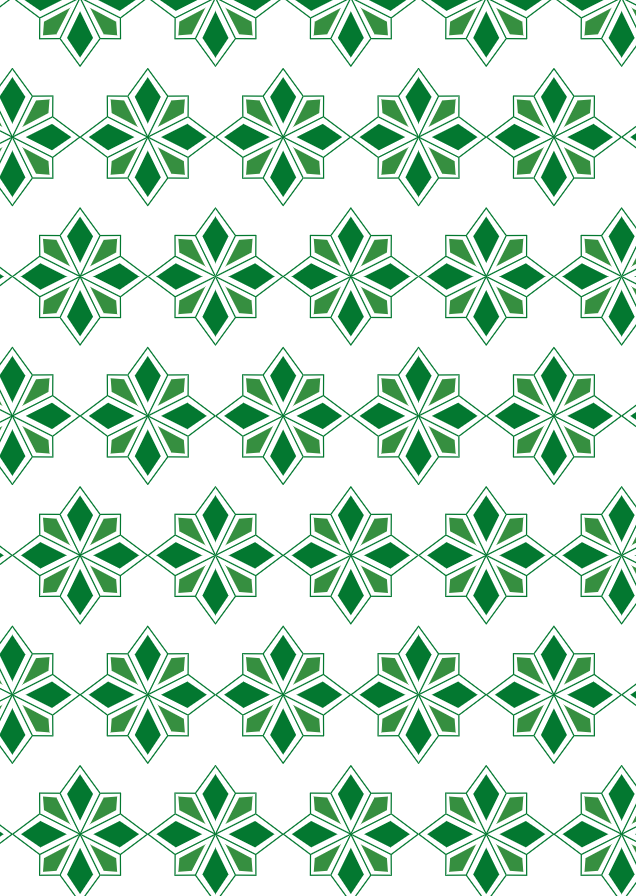
Reproduce this pattern procedurally as a Shadertoy shader.

```glsl
// Staggered rows of eight-pointed green rosettes on white.
// Each cell is folded into one octant, where half-plane distances fill the
// petals and segment distances draw the thin outlines and spokes.

const vec3 WHITE = vec3(1.0);
const vec3 DARK_GREEN = vec3(0.01, 0.47, 0.19);
const vec3 LEAF_GREEN = vec3(0.21, 0.56, 0.25);

// Layout, in canvas heights from the canvas centre
const vec2 CELL = vec2(0.1511, 0.1556);
const vec2 ORIGIN = vec2(-0.0389, 0.0358);
const float RADIUS = 0.0764;

// Rosette proportions, in units of RADIUS
const float ASPECT = 0.985;
const float LINE_HALF_WIDTH = 0.0092;

// Signed distance to the line a-b, negative on its left
float edgeDistance(vec2 p, vec2 a, vec2 b) {
    vec2 along = normalize(b - a);
    return dot(p - a, vec2(along.y, -along.x));
}

float segmentDistance(vec2 p, vec2 a, vec2 b) {
    vec2 ab = b - a;
    vec2 ap = p - a;
    return length(ap - ab * clamp(dot(ap, ab) / dot(ab, ab), 0.0, 1.0));
}

// Convex corner formed by the edges a-b and b-c
float wedgeDistance(vec2 p, vec2 a, vec2 b, vec2 c) {
    return max(edgeDistance(p, a, b), edgeDistance(p, b, c));
}

float fillCoverage(float d, float pixel) {
    return clamp(0.5 - d / pixel, 0.0, 1.0);
}

// Box-filtered stroke, so lines thinner than a pixel keep their weight
float strokeCoverage(float d, float halfWidth, float pixel) {
    return fillCoverage(d - halfWidth, pixel) - fillCoverage(d + halfWidth, pixel);
}

// Position relative to the centre of the nearest rosette
vec2 staggeredCell(vec2 p, vec2 cell) {
    float row = floor(p.y / cell.y + 0.5);
    float x = p.x / cell.x - 0.5 * mod(row, 2.0);
    return vec2(x - floor(x + 0.5), p.y / cell.y - row) * cell;
}

// Mirror into the octant between the vertical axis and the diagonal
vec2 foldOctant(vec2 p) {
    p = abs(p);
    return p.x > p.y ? p.yx : p;
}

float outlineDistance(vec2 p) {
    vec2 tip = vec2(0.0, 1.0);
    vec2 shoulder = vec2(0.297, 0.598);
    vec2 corner = vec2(0.6);
    float rim = min(segmentDistance(p, tip, shoulder), segmentDistance(p, shoulder, corner));
    return min(rim, segmentDistance(p, vec2(0.0), shoulder));
}

vec3 rosette(vec2 p, float pixel) {
    vec2 q = foldOctant(p);
    float diamond = wedgeDistance(q, vec2(0.0, 0.198), vec2(0.193, 0.588), vec2(0.0, 0.875));
    float kite = wedgeDistance(q, vec2(0.55), vec2(0.351, 0.535), vec2(0.15));
    float stroke = strokeCoverage(outlineDistance(q), LINE_HALF_WIDTH, pixel);

    vec3 color = mix(WHITE, LEAF_GREEN, fillCoverage(kite, pixel));
    color = mix(color, DARK_GREEN, fillCoverage(diamond, pixel));
    return mix(color, DARK_GREEN, stroke);
}

void mainImage(out vec4 fragColor, in vec2 fragCoord) {
    vec2 p = (fragCoord - 0.5 * iResolution.xy) / iResolution.y;
    vec2 local = staggeredCell(p - ORIGIN, CELL) / (RADIUS * vec2(ASPECT, 1.0));
    float pixel = 1.0 / (iResolution.y * RADIUS);
    fragColor = vec4(rosette(local, pixel), 1.0);
}
```
